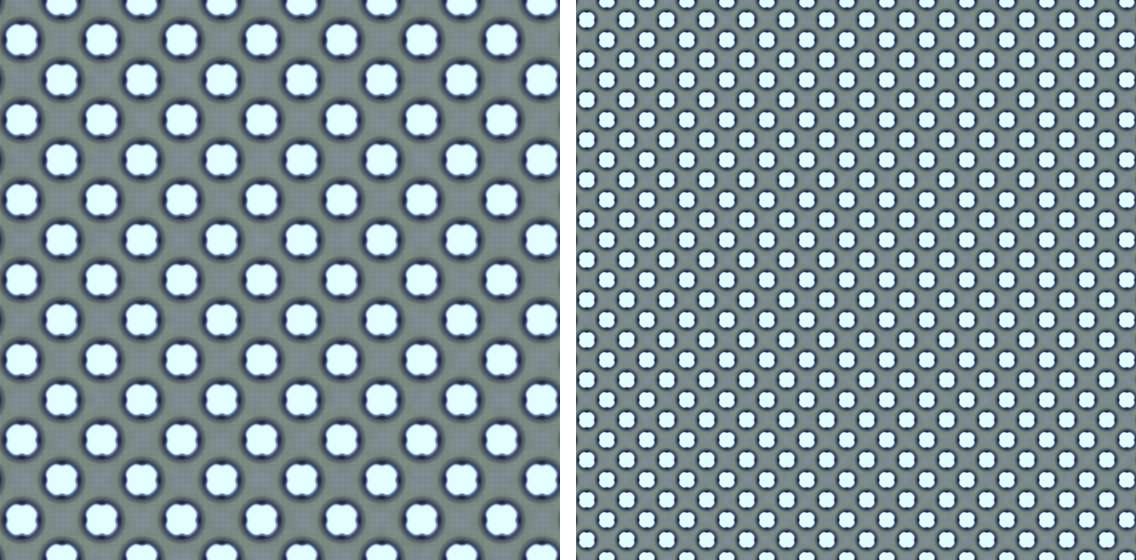
Left, the tile; right, the same tile 2 across and 2 down.
A WebGL 1 fragment shader for this pattern:

```glsl
precision highp float;
uniform vec2 u_resolution;

const float REPEATS = 7.0;              // cells across and down, two dots each
const vec2 DOT_A = vec2(0.273, 0.5);    // dot centres within a cell
const vec2 DOT_B = vec2(0.773, 0.0);
const float LOBE_RADIUS = 0.215;
const float NOTCH_DEPTH = 0.033;
const float EDGE_WOBBLE = 0.004;
const float GRAINS_PER_CELL = 9.0;
const float GRAIN_AMOUNT = 0.022;
const float WEAVE_FREQUENCY = 7.0;
const float WEAVE_AMOUNT = 0.010;

const vec3 WHITE = vec3(0.89, 0.995, 1.0);
const vec3 PALE_BLUE = vec3(0.65, 0.77, 0.89);
const vec3 BLUE = vec3(0.37, 0.44, 0.65);
const vec3 RING = vec3(0.245, 0.275, 0.36);
const vec3 NOTCH = vec3(0.14, 0.15, 0.23);
const vec3 HALO = vec3(0.34, 0.39, 0.41);
const vec3 GROUND = vec3(0.475, 0.54, 0.515);
const vec3 GAP = vec3(0.49, 0.55, 0.575);

float hash(vec2 p) {
  vec3 q = fract(vec3(p.xyx) * 0.1031);
  q += dot(q, q.yzx + 33.33);
  return fract((q.x + q.y) * q.z);
}

// Value noise that wraps after a whole number of lattice steps
float wrappedNoise(vec2 p, float period) {
  vec2 i = floor(p);
  vec2 f = smoothstep(0.0, 1.0, fract(p));
  vec2 lo = mod(i, period);
  vec2 hi = mod(i + 1.0, period);
  return mix(mix(hash(lo), hash(vec2(hi.x, lo.y)), f.x),
             mix(hash(vec2(lo.x, hi.y)), hash(hi), f.x), f.y);
}

// Offset from the nearest point of a unit grid through centre
vec2 gridOffset(vec2 p, vec2 centre) {
  return fract(p - centre + 0.5) - 0.5;
}

vec3 groundColor(vec2 cell, float r) {
  vec3 color = mix(GROUND, GAP, smoothstep(0.33, 0.46, r));
  vec2 phase = 6.2831853 * WEAVE_FREQUENCY * vec2(cell.x + cell.y, cell.x - cell.y);
  float weave = cos(phase.x) * cos(phase.y);
  float grain = wrappedNoise(cell * GRAINS_PER_CELL, REPEATS * GRAINS_PER_CELL) - 0.5;
  return color + WEAVE_AMOUNT * weave + GRAIN_AMOUNT * grain;
}

void main() {
  vec2 cell = gl_FragCoord.xy / u_resolution * REPEATS;

  // Nearest dot of the two staggered grids
  vec2 a = gridOffset(cell, DOT_A);
  vec2 b = gridOffset(cell, DOT_B);
  vec2 offset = dot(a, a) < dot(b, b) ? a : b;
  float r = max(length(offset), 0.0001);
  vec2 dir = offset / r;

  // Four lobes, notched on the axes
  float axial = pow(abs(dir.x * dir.x - dir.y * dir.y), 6.0);
  float wobble = wrappedNoise(cell * 6.0 + 0.5, REPEATS * 6.0) - 0.5;
  float inside = LOBE_RADIUS - NOTCH_DEPTH * axial + EDGE_WOBBLE * wobble - r;

  // Dark ring fading outward into the ground
  vec3 ring = mix(RING, NOTCH, axial * (1.0 - smoothstep(0.0, 0.045, abs(r - 0.217))));
  vec3 color = mix(ring, HALO, smoothstep(0.235, 0.275, r));
  color = mix(color, groundColor(cell, r), smoothstep(0.265, 0.325, r));

  // Bright dot, its blue rim wider at the lower right
  float rim = inside - 0.004 * (dir.x - dir.y);
  color = mix(color, BLUE, smoothstep(-0.020, -0.003, inside));
  color = mix(color, PALE_BLUE, smoothstep(-0.003, 0.012, rim));
  color = mix(color, WHITE, smoothstep(0.008, 0.027, rim));

  gl_FragColor = vec4(color, 1.0);
}
```
